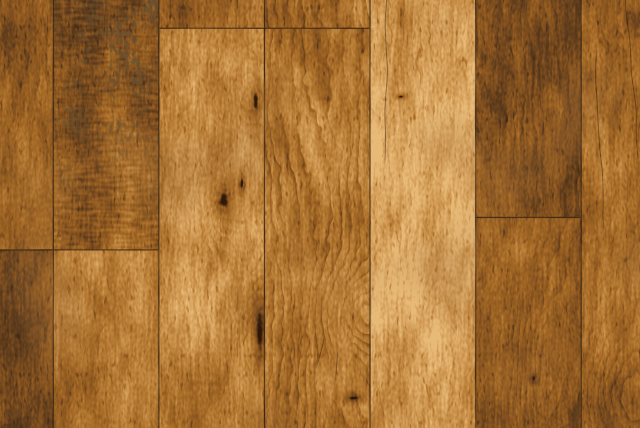
Give the GLSL for this texture, as a WebGL 2 fragment shader.

```glsl
#version 300 es
precision highp float;
// Worn wooden floor: seven columns of upright planks, some split by an end joint.
// Growth rings are contour lines of a warped field that bulges around swirls;
// fibres, knots, cracks and scuffs shift a tone that is looked up in a colour ramp.
uniform vec2 u_resolution;
out vec4 outColor;

// Layout, in units of the canvas height
const float FIRST_SEAM = 0.1245, PITCH = 0.2467, SEAM_HALF = 0.0008;
const float JOINT[7] = float[](0.416, 0.416, 0.934, 0.934, 2.0, 0.492, 2.0);
// Per column: tone below and above the joint, and ring contrast
const float TONE_LOW[7]  = float[](0.48, 0.90, 0.92, 0.74, 1.14, 0.53, 0.74);
const float TONE_HIGH[7] = float[](0.73, 0.55, 0.75, 0.72, 1.10, 0.36, 0.72);
const float RING_DEPTH[7] = float[](0.22, 0.10, 0.26, 0.60, 0.26, 0.30, 0.34);
const float RINGS = 34.0;
const float SWIRL = 4.5;
const float FIBRE = 0.28;
const float PORES = 0.30;
const float MOTTLE = 0.48;
const float VIGNETTE = 0.85;

const vec3 RAMP[6] = vec3[](vec3(0.38, 0.24, 0.11), vec3(0.52, 0.32, 0.12), vec3(0.63, 0.40, 0.14),
    vec3(0.73, 0.50, 0.22), vec3(0.83, 0.62, 0.35), vec3(0.91, 0.73, 0.47));
const vec3 DUSTY = vec3(0.62, 0.43, 0.23);
const vec3 SCUFF = vec3(0.38, 0.30, 0.19);
const vec3 SEAM = vec3(0.19, 0.13, 0.07);
const vec3 KNOT = vec3(0.15, 0.07, 0.02);

// Swirls and knots: centre, radii. Cracks: foot x, foot y, top y, lean
const vec4 SWIRLS[8] = vec4[](vec4(0.84, 0.27, 0.07, 0.09), vec4(1.01, 0.16, 0.05, 0.25),
    vec4(1.27, 0.13, 0.05, 0.17), vec4(1.45, 0.08, 0.09, 0.14), vec4(0.0, 0.17, 0.06, 0.20),
    vec4(0.53, 0.54, 0.05, 0.09), vec4(0.57, 0.78, 0.05, 0.10), vec4(0.60, 0.23, 0.05, 0.12));
const vec4 KNOTS[7] = vec4[](vec4(0.522, 0.533, 0.011, 0.024), vec4(0.598, 0.763, 0.006, 0.022),
    vec4(0.607, 0.225, 0.008, 0.05), vec4(0.565, 0.572, 0.004, 0.016), vec4(0.826, 0.07, 0.012, 0.005),
    vec4(0.937, 0.774, 0.007, 0.003), vec4(1.247, 0.116, 0.005, 0.006));
const vec4 CRACKS[5] = vec4[](vec4(1.494, 0.61, 1.1, -0.08), vec4(1.41, 0.45, 0.9, -0.04),
    vec4(0.90, 0.60, 1.1, 0.008), vec4(0.735, 0.12, 0.23, 0.25), vec4(0.785, 0.10, 0.20, 0.03));

vec2 hash2(vec2 p) {
    vec3 q = fract(p.xyx * vec3(0.1031, 0.1030, 0.0973));
    q += dot(q, q.yzx + 33.33);
    return fract((q.xx + q.yz) * q.zy);
}
float corner(vec2 cell, vec2 f, vec2 o) { return dot(hash2(cell + o) * 2.0 - 1.0, f - o); }
float gradientNoise(vec2 p) {
    vec2 i = floor(p), f = p - i;
    vec2 u = f * f * f * (f * (f * 6.0 - 15.0) + 10.0);
    return mix(mix(corner(i, f, vec2(0, 0)), corner(i, f, vec2(1, 0)), u.x),
               mix(corner(i, f, vec2(0, 1)), corner(i, f, vec2(1, 1)), u.x), u.y);
}
float columnOf(float x) { return floor((x - FIRST_SEAM) / PITCH) + 1.0; }

float ringField(vec2 p, float column, vec2 seed) {
    float f = p.x * RINGS + 3.0 * gradientNoise(p * vec2(5.0, 1.8) + seed)
            + 0.9 * gradientNoise(p * vec2(18.0, 9.0) + seed)
            + 0.45 * gradientNoise(p * vec2(60.0, 32.0) + seed);
    for (int i = 0; i < SWIRLS.length(); i++) {
        vec2 d = (p - SWIRLS[i].xy) / SWIRLS[i].zw;
        if (columnOf(SWIRLS[i].x) == column) f += SWIRL * exp(-dot(d, d));
    }
    return f;
}
float line(float d, float halfWidth, float px) {
    return 1.0 - smoothstep(halfWidth - 0.5 * px, halfWidth + px, d);
}

void main() {
    vec2 p = gl_FragCoord.xy / u_resolution.y;
    vec2 centred = gl_FragCoord.xy / u_resolution - vec2(0.56, 0.5);
    float px = 1.0 / u_resolution.y;
    // Plank
    float column = clamp(columnOf(p.x), 0.0, 6.0);
    int c = int(column);
    bool upper = p.y > JOINT[c];
    vec2 seed = vec2(column * 17.3, upper ? 41.7 : 5.1);
    float tone = (upper ? TONE_HIGH[c] : TONE_LOW[c]) - VIGNETTE * dot(centred, centred);
    // Rings that fade in and out, fibres, pores and mottling
    float f = ringField(p, column, seed);
    float edge = clamp(fwidth(f), 0.15, 0.5), s = fract(f);
    float strength = clamp(0.75 + 1.6 * gradientNoise(p * vec2(13.0, 6.0) - seed), 0.15, 1.3);
    tone -= RING_DEPTH[c] * strength * (s * s * s * (1.0 - smoothstep(1.0 - edge, 1.0, s)) - 0.1);
    tone += FIBRE * gradientNoise(p * vec2(150.0, 16.0) + seed);
    tone += FIBRE * gradientNoise(p * vec2(190.0, 90.0) + seed);
    tone -= PORES * smoothstep(0.2, 0.5, gradientNoise(p * vec2(130.0, 45.0) - seed));
    tone += MOTTLE * gradientNoise(p * vec2(11.0, 5.0) + seed);
    tone += 0.6 * MOTTLE * gradientNoise(p * vec2(28.0, 13.0) + seed);
    // Knots and cracks
    float dark = 0.0;
    for (int i = 0; i < KNOTS.length(); i++) {
        float d = length((p - KNOTS[i].xy) / KNOTS[i].zw) + 0.5 * gradientNoise(p * 90.0);
        if (columnOf(KNOTS[i].x) == column) tone -= 0.55 * exp(-0.2 * d * d);
        dark = max(dark, 0.9 * (1.0 - smoothstep(0.3, 1.1, d)));
    }
    for (int i = 0; i < CRACKS.length(); i++) {
        vec4 k = CRACKS[i];
        float x = k.x + k.w * (p.y - k.y) + 0.008 * gradientNoise(vec2(p.y * 9.0, k.x * 50.0));
        float span = smoothstep(k.y, k.y + 0.04, p.y) * (1.0 - smoothstep(k.z - 0.04, k.z, p.y));
        dark = max(dark, 0.5 * span * line(abs(p.x - x), 0.0004, px));
    }
    // Saw marks and grey scuffs on the worn plank
    float scuff = 0.0;
    if (c == 1 && upper) {
        float saw = gradientNoise(p * vec2(24.0, 120.0));
        float patchy = gradientNoise(p * vec2(16.0, 9.0)) + 0.9 * gradientNoise(p * vec2(110.0, 60.0));
        tone += 0.4 * saw;
        scuff = 0.75 * smoothstep(0.0, 0.45, patchy + saw * 0.5) * smoothstep(0.45, 0.8, p.y);
    }
    // Colour
    float t = clamp(tone * 4.0, 0.0, 4.999);
    vec3 color = mix(RAMP[int(t)], RAMP[int(t) + 1], fract(t)) * (1.0 + 0.8 * clamp(tone, -0.8, 0.0));
    color = mix(color, DUSTY, 0.25 * smoothstep(0.0, 0.4, gradientNoise(p * 4.0 + 9.0)));
    color = mix(mix(color, SCUFF, scuff), KNOT, dark);
    // Seams and end joints, unevenly filled
    float across = fract((p.x - FIRST_SEAM) / PITCH) * PITCH;
    float seam = line(min(across, PITCH - across), SEAM_HALF, px);
    seam = max(seam, line(abs(p.y - JOINT[c]), SEAM_HALF, px));
    seam *= clamp(0.8 + 0.5 * gradientNoise(p * 14.0), 0.4, 1.0);
    outColor = vec4(mix(color, SEAM, seam), 1.0);
}
```
